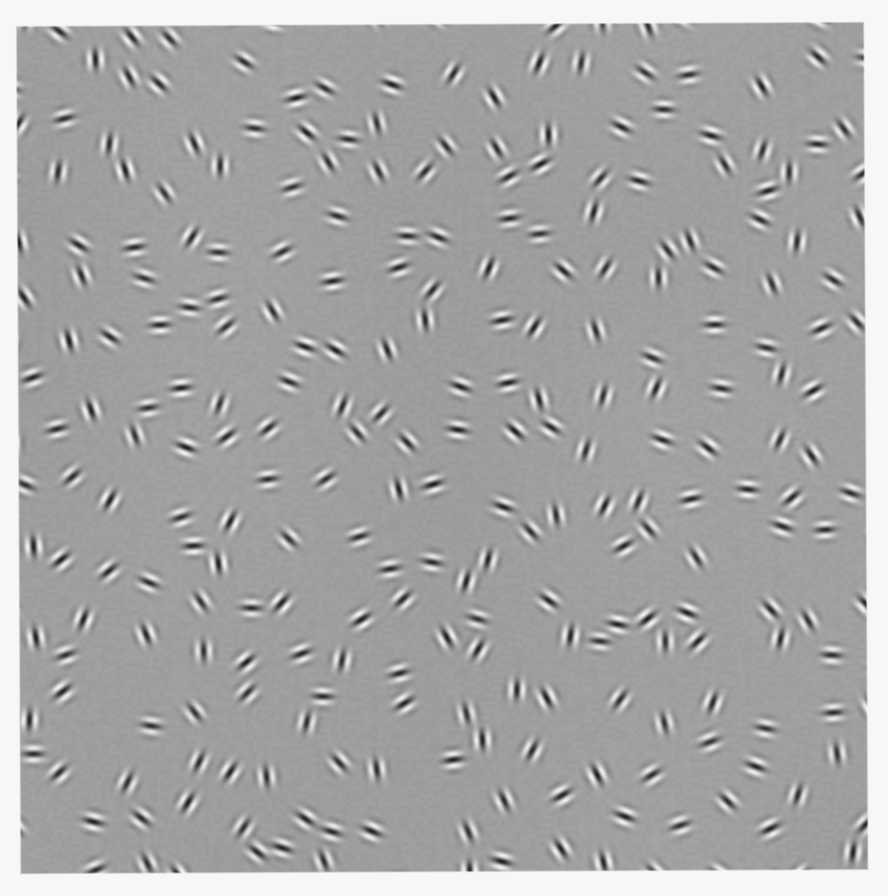
Write a WebGL 1 fragment shader that draws this pattern.

```glsl
precision highp float;
// Randomly turned Gabor patches (a dark bar between two light ones) on a grey
// square with a pale margin. Patches sit on a jittered grid; one repulsion step
// pushes close neighbours apart, and soft noise mottles the grey.

uniform vec2 u_resolution;

const float PI = 3.14159265;
const float GREY = 0.622;
const float MARGIN = 0.97;
const float CELL = 0.0592;        // grid spacing
const float MIN_GAP = 0.58;       // wanted patch distance, in cells
const float WAVELENGTH = 0.0148;  // period of the bars
const float SIGMA = 0.0074;       // spread of the patch envelope
const float CONTRAST = 0.47;

float hash(vec2 p, float seed) {
  return fract(sin(dot(p, vec2(127.1, 311.7)) + seed * 74.7) * 43758.5453);
}

float valueNoise(vec2 p, float seed) {
  vec2 i = floor(p);
  vec2 f = fract(p);
  f = f * f * (3.0 - 2.0 * f);
  float low = mix(hash(i, seed), hash(i + vec2(1.0, 0.0), seed), f.x);
  float high = mix(hash(i + vec2(0.0, 1.0), seed), hash(i + 1.0, seed), f.x);
  return mix(low, high, f.y);
}

vec2 rotate(vec2 p, float angle) {
  float c = cos(angle);
  float s = sin(angle);
  return vec2(c * p.x + s * p.y, c * p.y - s * p.x);
}

// Random point inside a cell, in cell units.
vec2 jitteredPoint(vec2 cell) {
  vec2 jitter = vec2(hash(cell, 1.0), hash(cell, 2.0)) - 0.5;
  return cell + 0.5 + 0.88 * jitter;
}

// The cell's point, moved away from neighbours that are too close.
vec2 spacedPoint(vec2 cell) {
  vec2 point = jitteredPoint(cell);
  vec2 push = vec2(0.0);
  for (int y = -1; y <= 1; y++) {
    for (int x = -1; x <= 1; x++) {
      if (x == 0 && y == 0) continue;
      vec2 away = point - jitteredPoint(cell + vec2(float(x), float(y)));
      float gap = max(length(away), 0.001);
      push += away / gap * 0.5 * max(MIN_GAP - gap, 0.0);
    }
  }
  return point + push;
}

// Cosine bars under a round Gaussian, dark in the middle.
float gabor(vec2 p, float angle, float wavelength, float sigma) {
  float across = rotate(p, angle).x;
  float envelope = exp(-0.5 * dot(p, p) / (sigma * sigma));
  return -cos(2.0 * PI * across / wavelength) * envelope;
}

// Sum of the patches around p.
float patchField(vec2 p) {
  vec2 home = floor(p / CELL);
  float sum = 0.0;
  for (int y = -1; y <= 1; y++) {
    for (int x = -1; x <= 1; x++) {
      vec2 cell = home + vec2(float(x), float(y));
      vec2 offset = p - spacedPoint(cell) * CELL;
      float strength = mix(0.9, 1.08, hash(cell, 4.0));
      sum += strength * gabor(offset, PI * hash(cell, 3.0), WAVELENGTH, SIGMA);
    }
  }
  return sum;
}

// Coverage of a square with soft edges.
float squareMask(vec2 p, float halfSize, float softness) {
  float edge = max(abs(p.x), abs(p.y)) - halfSize;
  return 1.0 - smoothstep(-softness, softness, edge);
}

void main() {
  float scale = min(u_resolution.x, u_resolution.y);
  vec2 p = (gl_FragCoord.xy - 0.5 * u_resolution) / scale;
  p = rotate(p + vec2(0.002, 0.0), 0.005);

  // Mottled grey with fine grain
  float mottle = 0.022 * (valueNoise(p * 4.0 + 20.0, 5.0) - 0.5);
  float grain = 0.03 * (valueNoise(p * 240.0 + 300.0, 6.0) - 0.5);
  float tone = GREY + mottle + grain + CONTRAST * patchField(p + 0.5);

  // Pale margin around the square
  float inside = squareMask(p, 0.477, max(0.0016, 0.75 / scale));
  tone = mix(MARGIN, clamp(tone, 0.12, 0.98), inside);
  gl_FragColor = vec4(vec3(tone), 1.0);
}
```
